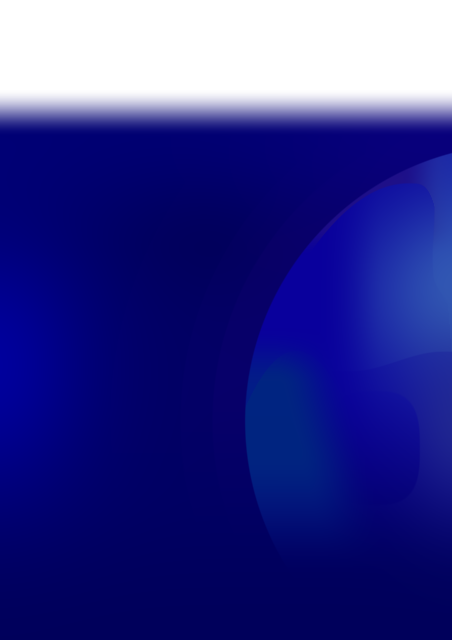
Give the GLSL for this background, as a Shadertoy shader.

```glsl
#define GLOBE_CENTER vec2(0.816, 0.342)
#define GLOBE_RADIUS 0.433
#define NAVY vec3(0.0, 0.0, 0.385)
#define LEFT_GLOW vec3(0.0, 0.0, 0.23)
#define OCEAN vec3(0.035, 0.0, 0.61)
#define SKY_BLUE vec3(0.20, 0.36, 0.71)
#define TEAL vec3(0.0, 0.15, 0.50)
#define VIOLET vec3(0.13, 0.06, 0.51)
#define FADE_LOW 0.787
#define FADE_HIGH 0.862

// Antialiased coverage of the region where d is positive
float inside(float d) {
    float w = 1.0 / iResolution.y;
    return smoothstep(-w, w, d);
}

// Soft elliptical glow
float glow(vec2 p, vec2 center, vec2 size) {
    vec2 q = (p - center) / size;
    return exp(-dot(q, q));
}

// Navy backdrop with a side glow and faint halos around the globe
vec3 backdrop(vec2 p, float dist) {
    vec3 col = NAVY;
    col.b += 0.06 * smoothstep(0.60, 0.80, p.y) - 0.03 * smoothstep(0.25, 0.0, p.y);
    col += LEFT_GLOW * glow(p, vec2(-0.02, 0.43), vec2(0.16, 0.21));
    col.b -= 0.03 * glow(p, vec2(0.32, 0.63), vec2(0.12, 0.10));
    col += vec3(0.03, 0.0, 0.04) * glow(p, vec2(0.68, 0.78), vec2(0.25, 0.12));
    float haloFade = smoothstep(0.12, 0.42, p.y) * smoothstep(0.80, 0.60, p.y);
    for (int i = 0; i < 3; i++) {
        float k = float(i);
        float radius = 0.484 + 0.05 * k + 0.03 * k * (k - 1.0);
        vec3 tint = vec3(0.016, 0.0, 0.016) * (1.0 - 0.4 * k);
        col += tint * haloFade * inside(radius - dist);
    }
    return col;
}

// Upper bay: rounded top on one side, wavy coast on the other
float upperBay(vec2 p) {
    float dx = p.x - 0.638;
    float drop = dx < 0.0 ? 4.6 * dx * dx : 0.04 * pow(dx / 0.042, 4.0);
    float coast = 0.679 + 0.028 * smoothstep(0.57, 0.505, p.y)
                - 0.003 * glow(p, vec2(p.x, 0.60), vec2(0.04));
    return inside(0.7135 - drop - p.y) * inside(coast - p.x);
}

vec3 globe(vec2 p, vec3 back) {
    float daylight = smoothstep(0.08, 0.44, p.y);
    vec3 col = mix(back, OCEAN, daylight);

    // Broad light from the right, split by the curved southern coast
    float coastY = mix(0.420, 0.4505, smoothstep(0.55, 0.69, p.x));
    float north = inside(p.y - coastY);
    float light = glow(p, vec2(0.735, 0.54), vec2(0.17, 0.16));
    light *= smoothstep(0.49, 0.60, p.x);
    light *= mix(0.72, 1.0, north);
    col = mix(col, SKY_BLUE, light);

    // Land beside the bay, and the thin violet rim above it
    float land = (1.0 - upperBay(p)) * north;
    float rim = land * smoothstep(0.60, 0.65, p.y);
    col = mix(col, VIOLET, 0.8 * rim * smoothstep(0.72, 0.62, p.x));
    col = mix(col, SKY_BLUE, 0.35 * land * smoothstep(0.63, 0.69, p.x));

    // Lower right haze around a dark rounded sea
    vec2 q = abs((p - vec2(0.585, 0.30)) / vec2(0.071, 0.089));
    float sea = inside((1.0 - pow(pow(q.x, 3.0) + pow(q.y, 3.0), 1.0 / 3.0)) * 0.07);
    float haze = glow(p, vec2(0.73, 0.34), vec2(0.10, 0.14));
    col = mix(col, vec3(0.15, 0.19, 0.56), 0.75 * haze * (1.0 - 0.75 * sea));

    // Teal land along the left limb, with a hump at its head
    float head = 0.452 - 14.0 * pow(p.x - 0.463, 2.0);
    float hump = inside(head - p.y);
    float teal = smoothstep(0.56, 0.45, p.x + 0.25 * (p.y - 0.35));
    teal *= smoothstep(0.10, 0.30, p.y) * smoothstep(0.49, 0.40, p.y);
    return mix(col, TEAL, teal * mix(0.72, 0.95, hump));
}

void mainImage(out vec4 fragColor, in vec2 fragCoord) {
    vec2 p = fragCoord / iResolution.y;
    float dist = length(p - GLOBE_CENTER);
    vec3 col = backdrop(p, dist);
    col = mix(col, globe(p, col), inside(GLOBE_RADIUS - dist));

    // White band dissolving into the blue
    col = mix(col, vec3(1.0), smoothstep(FADE_LOW, FADE_HIGH, p.y));
    fragColor = vec4(col, 1.0);
}
```
